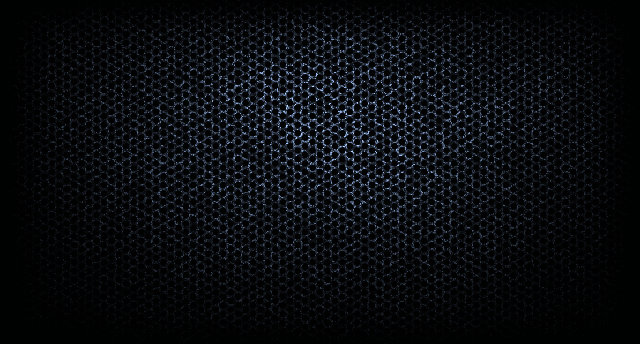
Reproduce this texture procedurally as a Shadertoy shader.

```glsl
// Dark perforated steel mesh with round holes, glittering grain and a soft blue upper glow.

#define PITCH 0.025                        // vertical distance between holes
#define HOLE_RADIUS 0.365                  // in units of the pitch
#define GRAIN_SIZE 0.0042                  // size of one metal speck
#define GRAIN_AMOUNT 0.72
#define GLOW_CENTER vec2(0.03, 0.18)       // from the middle of the canvas
#define GLOW_WIDTH 0.64
#define GLOW_RISE 0.27                     // reach above the center
#define GLOW_FALL 0.43                     // reach below the center
#define STEEL_COLOR vec3(0.285, 0.345, 0.445)
#define HOLE_COLOR vec3(0.006, 0.007, 0.009)

vec2 hash2(vec2 cell) {
    vec3 p = fract(cell.xyx * vec3(0.1031, 0.1030, 0.0973));
    p += dot(p, p.yzx + 33.33);
    return fract((p.xx + p.yz) * p.zy);
}

// Offset from the nearest hole, on a staggered lattice of columns.
vec2 nearestHole(vec2 p) {
    vec2 period = vec2(sqrt(3.0), 1.0);
    vec2 a = mod(p + 0.5 * period, period) - 0.5 * period;
    vec2 b = mod(p, period) - 0.5 * period;
    return dot(a, a) < dot(b, b) ? a : b;
}

// Blend of a circle and a hexagon, zero on the rim of the hole.
float holeDistance(vec2 p) {
    vec2 q = abs(p);
    float hexagon = max(q.y, dot(q, vec2(0.866, 0.5)));
    return mix(length(p), hexagon, 0.35) - HOLE_RADIUS;
}

// Cellular noise: each cell holds one speck of random place and strength.
float cellularGrain(vec2 p) {
    vec2 cell = floor(p);
    float nearest = 8.0;
    float strength = 0.0;
    for (int y = -1; y <= 1; y++) {
        for (int x = -1; x <= 1; x++) {
            vec2 id = cell + vec2(x, y);
            vec2 offset = id + hash2(id) - p;
            float d = dot(offset, offset);
            if (d < nearest) {
                nearest = d;
                strength = hash2(id + 71.7).x;
            }
        }
    }
    return strength * strength * (1.0 - 0.6 * smoothstep(0.0, 0.7, nearest));
}

// Slow unevenness of the sheet.
float layeredSines(vec2 p) {
    float wave = sin(p.x * 9.0 + 2.0 * sin(p.y * 5.0));
    wave += 0.6 * sin(p.y * 17.0 + 2.0 * sin(p.x * 8.0));
    return wave / 1.6;
}

float glowLight(vec2 p) {
    vec2 d = p - GLOW_CENTER;
    d.x /= GLOW_WIDTH;
    d.y /= d.y > 0.0 ? GLOW_RISE : GLOW_FALL;
    return exp(-dot(d, d));
}

void mainImage(out vec4 fragColor, in vec2 fragCoord) {
    vec2 p = (fragCoord - 0.5 * iResolution.xy) / iResolution.y;
    float pixel = 1.0 / (iResolution.y * PITCH);

    // Perforated sheet with a slightly brighter rim
    float d = holeDistance(nearestHole(p / PITCH));
    float metal = smoothstep(-0.5 * pixel, 0.5 * pixel, d);
    float rim = exp(-pow((d - 0.07) / 0.09, 2.0));

    // Glittering surface
    float grain = cellularGrain(p / GRAIN_SIZE);
    float surface = mix(0.62, 2.0 * grain, GRAIN_AMOUNT);
    surface *= 0.8 + 0.35 * rim;
    surface *= 1.0 + 0.1 * layeredSines(p);

    // Glow, with the outer border falling to black
    vec2 border = 0.5 * vec2(iResolution.x / iResolution.y, 1.0) - abs(p);
    float vignette = smoothstep(0.0, 0.16, border.x) * smoothstep(-0.02, 0.1, border.y);
    float light = glowLight(p) * vignette;

    // Stray glints stay visible in the dim areas
    float glint = smoothstep(0.65, 0.95, grain) * sqrt(light) * 0.5;

    vec3 color = HOLE_COLOR * (0.3 + light);
    color += STEEL_COLOR * metal * (surface * light * 1.15 + glint);
    fragColor = vec4(color, 1.0);
}
```
